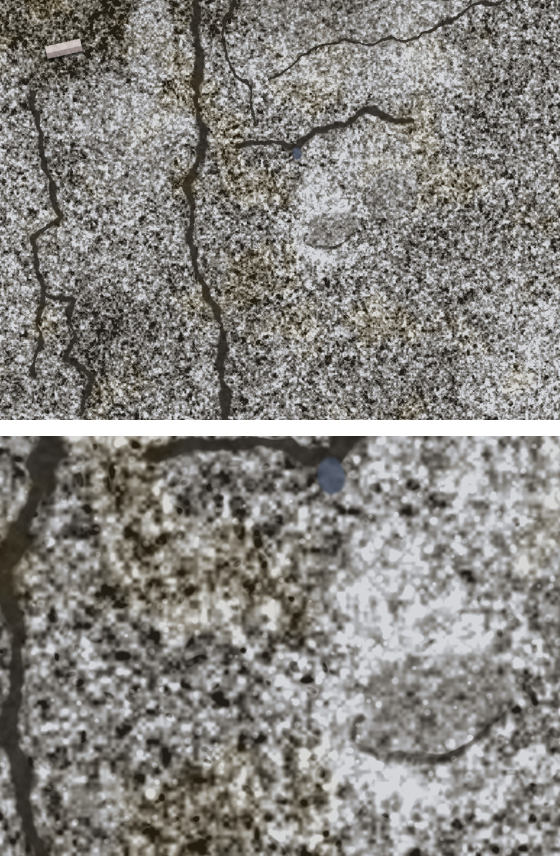
Top, the full canvas; bottom, a detail of the centre.
This texture is drawn by a Shadertoy shader. Its source:

```glsl
// Weathered concrete with cracks, pits, pale flaking patches and a few loose chips.

float hash(vec2 p) {
    vec3 q = fract(vec3(p.xyx) * 0.1031);
    q += dot(q, q.yzx + 33.33);
    return fract((q.x + q.y) * q.z);
}

float noise(vec2 p) {
    vec2 i = floor(p), f = fract(p);
    f = f * f * (3.0 - 2.0 * f);
    vec2 e = vec2(0.0, 1.0);
    return mix(mix(hash(i), hash(i + e.yx), f.x),
               mix(hash(i + e.xy), hash(i + e.yy), f.x), f.y);
}

// Fractal noise centred on zero
float fbm(vec2 p) {
    float sum = 0.0, amp = 0.5;
    for (int i = 0; i < 5; i++) {
        sum += amp * (noise(p) - 0.5);
        p = mat2(1.6, 1.2, -1.2, 1.6) * p + 7.3;
        amp *= 0.55;
    }
    return sum;
}

float segment(vec2 p, vec2 a, vec2 b) {
    vec2 ab = b - a;
    return length(p - a - ab * clamp(dot(p - a, ab) / dot(ab, ab), 0.0, 1.0));
}

// Dark core plus a faint worn border along a path
float crack(vec2 p, vec2 path[6], float width) {
    float d = 1e3;
    for (int i = 0; i < 5; i++) d = min(d, segment(p, path[i], path[i + 1]));
    float w = width * (0.25 + 1.5 * noise(p * 23.0));
    float core = 1.0 - smoothstep(w * 0.4, w + 0.003, d);
    float worn = 1.0 - smoothstep(0.0, width * 4.0, d);
    return 0.85 * core + 0.22 * worn;
}

// Ragged elliptical area
float patchArea(vec2 p, vec2 centre, vec2 radius, float soft, float ragged) {
    float d = length((p - centre) / radius) + ragged * fbm(p * 14.0 + centre * 9.0);
    return 1.0 - smoothstep(1.0 - soft, 1.0 + soft, d);
}

// Scattered round spots, one candidate per cell
float spots(vec2 p, float scale, float density, float seed) {
    vec2 g = p * scale, cell = floor(g);
    float cover = 0.0;
    for (int k = 0; k < 9; k++) {
        vec2 c = cell + vec2(k % 3 - 1, k / 3 - 1);
        vec2 at = c + vec2(hash(c + seed), hash(c + seed + 19.7));
        float size = 0.15 + 0.35 * hash(c + seed + 41.3);
        float present = step(hash(c + seed + 73.1), density);
        cover = max(cover, present * (1.0 - smoothstep(size * 0.5, size * 1.3, length(g - at))));
    }
    return cover;
}

float box(vec2 p, vec2 halfSize, float edge) {
    vec2 d = abs(p) - halfSize;
    return 1.0 - smoothstep(-edge, edge, max(d.x, d.y));
}

float allCracks(vec2 p) {
    float seam = crack(p, vec2[6](vec2(0.465, 1.02), vec2(0.475, 0.65), vec2(0.447, 0.55),
        vec2(0.455, 0.41), vec2(0.52, 0.25), vec2(0.545, -0.02)), 0.0085);
    float left = crack(p, vec2[6](vec2(0.075, 0.78), vec2(0.11, 0.585), vec2(0.15, 0.49),
        vec2(0.085, 0.43), vec2(0.095, 0.3), vec2(0.085, 0.1)), 0.006);
    float branch = crack(p, vec2[6](vec2(0.1, 0.31), vec2(0.17, 0.29), vec2(0.175, 0.21),
        vec2(0.16, 0.15), vec2(0.225, 0.1), vec2(0.2, 0.02)), 0.006);
    float slab = crack(p, vec2[6](vec2(0.645, 0.805), vec2(0.745, 0.885), vec2(0.83, 0.905),
        vec2(0.945, 0.9), vec2(1.06, 0.94), vec2(1.2, 1.01)), 0.003);
    float edge = crack(p, vec2[6](vec2(0.55, 1.01), vec2(0.535, 0.91), vec2(0.555, 0.82),
        vec2(0.6, 0.79), vec2(0.605, 0.74), vec2(0.6, 0.71)), 0.0035);
    float ledge = crack(p, vec2[6](vec2(0.57, 0.66), vec2(0.65, 0.665), vec2(0.71, 0.65),
        vec2(0.745, 0.685), vec2(0.885, 0.735), vec2(0.975, 0.71)), 0.006);
    return max(max(max(seam, left), max(branch, slab)), max(edge, ledge));
}

void mainImage(out vec4 fragColor, in vec2 fragCoord) {
    vec2 p = fragCoord / iResolution.y;
    vec2 warped = p + 0.045 * vec2(fbm(p * 16.0), fbm(p * 16.0 + 31.0));

    // Broad areas: pale crust, moss and grey slabs
    float crust = patchArea(p, vec2(0.30, 0.67), vec2(0.14, 0.13), 0.3, 1.3);
    crust = max(crust, patchArea(p, vec2(0.35, 0.91), vec2(0.055, 0.11), 0.15, 1.2));
    crust = max(crust, patchArea(p, vec2(0.88, 0.84), vec2(0.3, 0.065), 0.5, 1.0));
    crust = max(crust, 0.8 * patchArea(p, vec2(0.87, 0.6), vec2(0.14, 0.11), 0.5, 1.2));
    float bare = patchArea(p, vec2(0.78, 0.47), vec2(0.065, 0.1), 0.25, 1.5);
    float moss = patchArea(p, vec2(0.17, 0.97), vec2(0.28, 0.13), 0.5, 1.2) * (1.0 - crust);
    float damp = patchArea(p, vec2(0.34, 0.2), vec2(0.13, 0.17), 0.7, 1.5);
    damp = max(damp, patchArea(p, vec2(0.58, 0.27), vec2(0.07, 0.2), 0.7, 1.5));
    float topSlab = patchArea(p, vec2(0.83, 0.97), vec2(0.28, 0.09), 0.25, 0.6);
    vec2 flakeA = vec2(0.79, 0.46), flakeB = vec2(0.94, 0.535);
    float flakes = max(patchArea(p, flakeA, vec2(0.06, 0.043), 0.06, 0.9),
                       patchArea(p, flakeB, vec2(0.063, 0.055), 0.06, 0.9));
    float under = max(patchArea(p, flakeA - vec2(-0.002, 0.009), vec2(0.06, 0.043), 0.08, 0.9),
                      patchArea(p, flakeB - vec2(0.002, 0.006), vec2(0.063, 0.055), 0.08, 0.9));
    float paleSide = smoothstep(1.0, 1.35, p.x) * smoothstep(0.75, 0.1, p.y);

    // Tone: mineral grain, then pits, specks and cracks
    float grain = 0.56 * (noise(p * 165.0) - 0.5) + 0.32 * (noise(p * 83.0 + 5.0) - 0.5)
                + 0.36 * (noise(p * 290.0 + 9.0) - 0.5);
    float smoothArea = max(max(flakes, 0.7 * topSlab), max(0.45 * crust, 0.6 * bare));
    float tone = 0.51 + 0.3 * fbm(p * 5.0) + grain * (1.0 - 0.4 * smoothArea);
    tone += 0.11 * crust + 0.2 * bare + 0.08 * paleSide + 0.03 * topSlab;
    tone -= 0.17 * moss + 0.1 * damp;
    tone = mix(tone, 0.23 + 0.3 * grain, 0.85 * under * (1.0 - flakes));
    tone = mix(tone, 0.53 + 0.7 * grain, flakes);
    tone -= 0.26 * spots(warped, 62.0, 0.32, 3.0) * (1.0 - 0.75 * smoothArea);
    tone += 0.2 * spots(p, 105.0, 0.25, 11.0) * (1.0 - 0.5 * moss);
    tone = mix(tone, 0.15, clamp(allCracks(warped), 0.0, 0.9));
    tone = clamp(tone, 0.11, 0.84);

    // Warm shadows and mids, cool highlights, brown stains
    vec3 warm = vec3(0.012, 0.0, -0.018), cool = vec3(-0.008, 0.0, 0.016);
    vec3 color = tone + mix(warm, cool, smoothstep(0.5, 0.75, tone));
    float stain = smoothstep(0.0, 0.25, fbm(p * 9.0 + 60.0)) * (1.0 - smoothArea) + 0.6 * moss;
    color += stain * vec3(0.018, 0.004, -0.035);

    // Loose chips: a pale bar with its shadow, and a slate fragment
    vec2 q = mat2(0.976, -0.218, 0.218, 0.976) * (p - vec2(0.152, 0.884));
    color *= 1.0 - 0.6 * box(q + vec2(0.0, 0.005), vec2(0.045, 0.017), 0.004);
    vec3 bar = mix(vec3(0.6, 0.55, 0.54), vec3(0.8, 0.76, 0.75), smoothstep(-0.004, 0.0, q.y));
    color = mix(color, bar + 0.15 * grain, box(q, vec2(0.043, 0.015), 0.002));
    float slate = patchArea(p, vec2(0.707, 0.635), vec2(0.014, 0.019), 0.12, 0.9);
    color = mix(color, vec3(0.32, 0.35, 0.41) + 0.25 * grain, slate);

    fragColor = vec4(clamp(color, 0.0, 1.0), 1.0);
}
```
